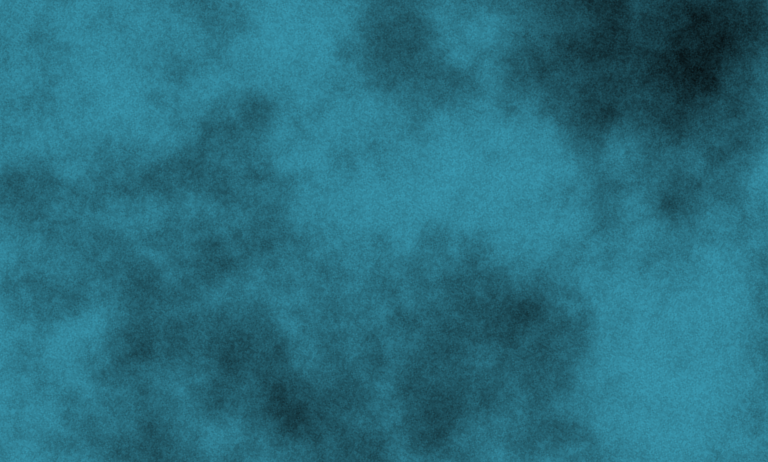
This texture is drawn by a Shadertoy shader. Its source:

```glsl
// Teal smoky cloud texture: a soft layout of dark and light pools,
// broken up by rotated octaves of lattice noise and a fine grain on top.
// All lengths are in units of the canvas height.

#define TINT vec3(0.328, 0.865, 1.0)
#define BASE_LEVEL 0.535
#define CLOUD_CONTRAST 0.235
#define CLOUD_SCALE 3.4
#define CLOUD_GAIN 0.70
#define OCTAVES 8
#define GRAIN_SCALE 300.0
#define GRAIN_CONTRAST 0.095
#define SHOULDER_START 0.56
#define SHOULDER_RANGE 0.16
#define DARKEST 0.08

// Integer hash of a lattice cell, 0 to 1
float hash(vec2 cell) {
    uvec2 q = uvec2(ivec2(cell)) * uvec2(1597u, 7919u);
    uint n = (q.x ^ (q.y << 7)) * 26699u + q.y;
    n = (n ^ (n >> 15)) * 48271u;
    n = (n ^ (n >> 13)) * 69621u;
    return float((n ^ (n >> 16)) & 65535u) / 65535.0;
}

// Smooth noise centred on zero
float noise(vec2 p) {
    vec2 cell = floor(p);
    vec2 f = fract(p);
    f = f * f * (3.0 - 2.0 * f);
    float low = mix(hash(cell), hash(cell + vec2(1, 0)), f.x);
    float high = mix(hash(cell + vec2(0, 1)), hash(cell + vec2(1, 1)), f.x);
    return mix(low, high, f.y) - 0.5;
}

// Layered noise, turned between octaves to hide the lattice
float clouds(vec2 p) {
    mat2 turn = mat2(0.8, 0.6, -0.6, 0.8);
    float sum = 0.0;
    float weight = 1.0;
    for (int i = 0; i < OCTAVES; i++) {
        sum += weight * noise(p);
        p = turn * p * 2.03 + vec2(17.3, 41.7);
        weight *= CLOUD_GAIN;
    }
    return sum;
}

// Soft elliptical pool
float pool(vec2 p, vec2 centre, vec2 size) {
    vec2 d = (p - centre) / size;
    return exp(-dot(d, d));
}

// Eases bright values towards a ceiling
float shoulder(float level) {
    float over = max(level - SHOULDER_START, 0.0);
    return min(level, SHOULDER_START) + over / (1.0 + over / SHOULDER_RANGE);
}

void mainImage(out vec4 fragColor, in vec2 fragCoord) {
    vec2 p = fragCoord / iResolution.y;
    float right = iResolution.x / iResolution.y;

    // Broad layout, with pool outlines bent by slow noise
    vec2 bent = p + 0.18 * vec2(noise(p * 4.0 + 61.0), noise(p * 4.0 + 93.0));
    float level = BASE_LEVEL;
    level -= 0.25 * pool(bent, vec2(right - 0.14, 0.98), vec2(0.34, 0.38));
    level -= 0.15 * pool(bent, vec2(0.50 * right, 0.06), vec2(0.50, 0.20));
    level += 0.07 * pool(bent, vec2(right, 0.05), vec2(0.28, 0.22));
    level += 0.05 * pool(bent, vec2(0.55 * right, 0.52), vec2(0.90, 0.22));

    // Cloud detail and grain
    level = shoulder(level + CLOUD_CONTRAST * clouds(p * CLOUD_SCALE + 7.0));
    vec2 grainPos = mat2(0.87, 0.5, -0.5, 0.87) * p * GRAIN_SCALE;
    level += GRAIN_CONTRAST * noise(grainPos + 500.0);

    fragColor = vec4(TINT * max(level, DARKEST), 1.0);
}
```
